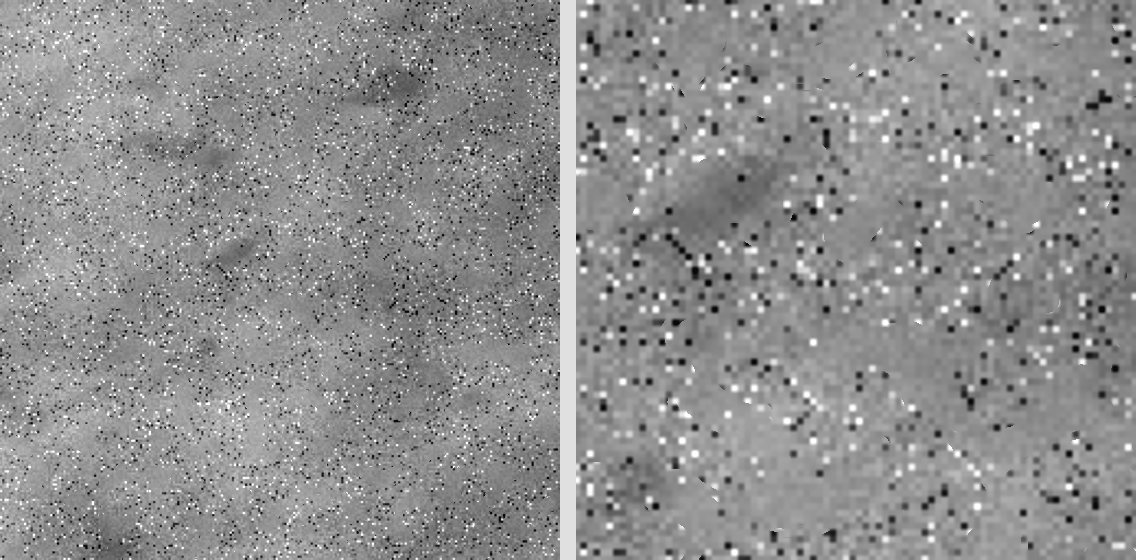
Left, the full canvas; right, a detail of the centre.
Write a WebGL 2 fragment shader that draws this texture.

```glsl
#version 300 es
precision highp float;
// Weathered grey surface: slanted soft clouds and dark smudges from
// layered gradient noise, covered by fine grain and by scattered
// black and white specks on a small lattice.

uniform vec2 u_resolution;
out vec4 fragColor;

const float SPECK_CELLS = 256.0;
const float DARK_SHARE = 0.062;
const float LIGHT_SHARE = 0.054;

// Three random values in 0..1 for a lattice point and a seed
vec3 hash3(vec2 cell, int seed) {
    uvec3 v = uvec3(ivec3(ivec2(cell), seed));
    v = v * 1664525u + 1013904223u;
    for (int i = 0; i < 2; i++) {
        v.x += v.y * v.z;
        v.y += v.z * v.x;
        v.z += v.x * v.y;
        v ^= v >> 16u;
    }
    return vec3(v >> 8u) / 16777216.0;
}

float cornerSlope(vec2 cell, vec2 offset, int seed) {
    float angle = 6.28319 * hash3(cell, seed).x;
    return dot(vec2(cos(angle), sin(angle)), offset);
}

float gradientNoise(vec2 p, int seed) {
    vec2 cell = floor(p);
    vec2 f = p - cell;
    vec2 w = f * f * f * (f * (f * 6.0 - 15.0) + 10.0);
    vec2 e = vec2(1.0, 0.0);
    float low = mix(cornerSlope(cell, f, seed),
                    cornerSlope(cell + e, f - e, seed), w.x);
    float high = mix(cornerSlope(cell + e.yx, f - e.yx, seed),
                     cornerSlope(cell + 1.0, f - 1.0, seed), w.x);
    return mix(low, high, w.y);
}

float fbm(vec2 p, int seed) {
    float sum = 0.0;
    float amplitude = 1.0;
    for (int i = 0; i < 5; i++) {
        sum += amplitude * gradientNoise(p, seed + i);
        p = p * 2.03 + 7.3;
        amplitude *= 0.56;
    }
    return sum;
}

// Turns the plane and stretches it along the turned x axis
vec2 slant(vec2 p, float angle, float stretch) {
    float c = cos(angle), s = sin(angle);
    vec2 q = vec2(c * p.x + s * p.y, c * p.y - s * p.x);
    return q * vec2(1.0 / stretch, 1.0);
}

// Broad light and shade
float cloudTone(vec2 uv) {
    vec2 p = slant(uv, 0.42, 1.6);
    float tone = 0.575 - 0.075 * (uv.x - 0.5);
    tone -= 0.07 * smoothstep(0.55, 0.0, distance(uv, vec2(0.95, 0.85)));
    tone += 0.14 * fbm(p * 5.0 + 3.0, 11);
    tone -= 0.15 * smoothstep(0.15, 0.85, fbm(p * 7.0 + 19.0, 31));
    return tone;
}

// Tone offset of one lattice point: fine grain, or a dark or light speck
float speckOffset(vec2 cell, float activity) {
    vec3 h = hash3(cell, 71);
    float dark = DARK_SHARE * activity;
    float light = LIGHT_SHARE * activity;
    if (h.x < dark) return -mix(0.22, 0.56, h.y);
    if (h.x > 1.0 - light) return mix(0.22, 0.54, h.y);
    return 0.14 * (h.y + h.z - 1.0) * mix(0.4, 1.0, activity);
}

// Lattice offsets joined with narrow soft borders
float speckle(vec2 uv, float activity) {
    vec2 p = uv * SPECK_CELLS - 0.5;
    vec2 cell = floor(p);
    vec2 w = smoothstep(0.1, 0.9, p - cell);
    vec2 e = vec2(1.0, 0.0);
    float low = mix(speckOffset(cell, activity),
                    speckOffset(cell + e, activity), w.x);
    float high = mix(speckOffset(cell + e.yx, activity),
                     speckOffset(cell + 1.0, activity), w.x);
    return mix(low, high, w.y);
}

void main() {
    vec2 uv = gl_FragCoord.xy / u_resolution;

    // Small quiet patches hold few specks
    float activity = smoothstep(-0.42, 0.1, gradientNoise(uv * 23.0, 53));

    float tone = cloudTone(uv) + speckle(uv, activity);
    fragColor = vec4(vec3(clamp(tone, 0.03, 1.0)), 1.0);
}
```
